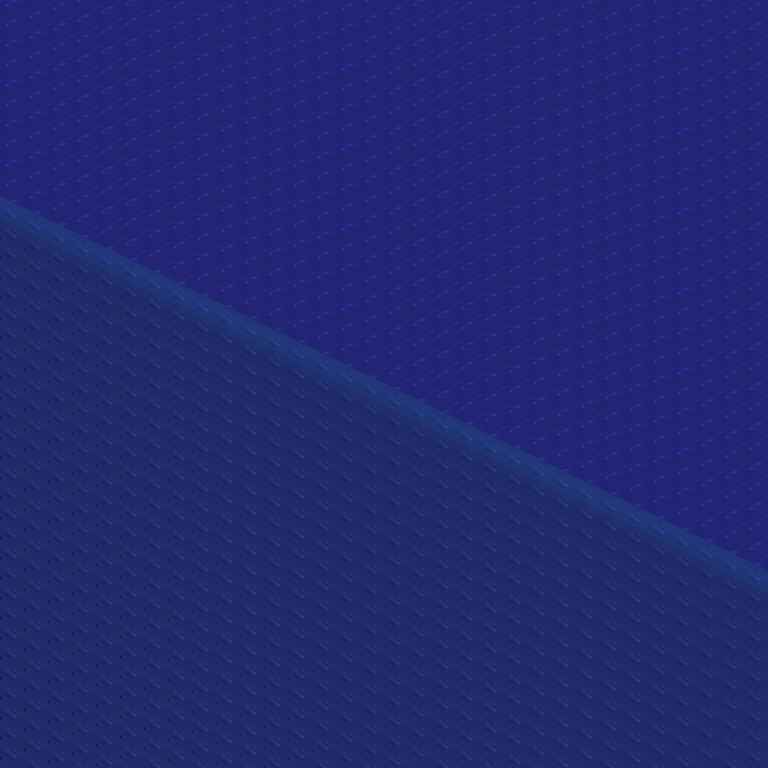
This texture is drawn by a WebGL 1 fragment shader. Its source:

```glsl
precision highp float;
// Two woven blue fields, indigo over navy, split by a slanted teal band.

#define EDGE_START 0.745
#define EDGE_SLOPE -0.488
#define BAND_WIDTH 0.030
#define COLUMNS 32.0
#define ROWS 38.4
#define GRAIN 0.5
#define INDIGO vec3(0.136, 0.142, 0.458)
#define NAVY vec3(0.122, 0.170, 0.410)
#define TEAL vec3(0.125, 0.210, 0.465)
#define VIOLET_GLINT vec3(0.250, 0.250, 0.82)
#define BLUE_GLINT vec3(0.190, 0.270, 0.66)

uniform vec2 u_resolution;

float hash(vec2 p) {
  return fract(sin(dot(p, vec2(127.1, 311.7))) * 4375.85);
}

// Smooth noise that repeats once per lattice cell, from -0.5 to 0.5.
float tileNoise(vec2 lattice, vec2 count, float seed) {
  vec2 p = lattice * count;
  vec2 i = floor(p);
  vec2 f = p - i;
  f = f * f * (3.0 - 2.0 * f);
  vec2 a = mod(i, count) + seed;
  vec2 b = mod(i + 1.0, count) + seed;
  float low = mix(hash(a), hash(vec2(b.x, a.y)), f.x);
  float high = mix(hash(vec2(a.x, b.y)), hash(b), f.x);
  return mix(low, high, f.y) - 0.5;
}

// Canvas offset from the closest repeat of an anchor in the slanted lattice.
vec2 latticeOffset(vec2 lattice, vec2 anchor) {
  vec2 cell = fract(lattice - anchor + 0.5) - 0.5;
  float dx = cell.x / COLUMNS;
  return vec2(dx, cell.y / ROWS + EDGE_SLOPE * dx);
}

// Soft stroke through the origin, reaching from -reach to +reach.
float stroke(vec2 p, vec2 reach, float width) {
  float t = clamp(dot(p, reach) / dot(reach, reach), -1.0, 1.0);
  float aa = 0.7 / u_resolution.y;
  return 1.0 - smoothstep(width - aa, width + aa, length(p - reach * t));
}

float dotMark(vec2 p, float radius) {
  float aa = 0.7 / u_resolution.y;
  return 1.0 - smoothstep(radius - aa, radius + aa, length(p));
}

// Rising rows of separate glints on the indigo field.
vec3 upperWeave(vec2 lattice) {
  vec2 rising = vec2(lattice.x, lattice.y - lattice.x);
  vec3 color = INDIGO + vec3(0.018, 0.024, 0.080) * GRAIN * tileNoise(rising, vec2(4.0, 9.0), 3.0);
  vec2 p = latticeOffset(lattice, vec2(0.45, 0.92));
  float glint = 0.48 * dotMark(p - vec2(0.0060, 0.0026), 0.0017);
  glint += 0.26 * stroke(p - vec2(0.0015, 0.0020), vec2(0.0022, 0.0010), 0.0011);
  glint += 0.50 * dotMark(p + vec2(0.0045, 0.0034), 0.0018);
  glint += 0.26 * dotMark(p - vec2(0.0015, -0.0050), 0.0013);
  // Faint threads between the bright pairs.
  vec2 q = latticeOffset(lattice, vec2(0.92, 0.62));
  glint += 0.16 * stroke(q, vec2(0.0055, 0.0022), 0.0011);
  glint += 0.20 * dotMark(q - vec2(-0.0030, 0.0045), 0.0013);
  return mix(color, VIOLET_GLINT, min(glint, 1.0));
}

// Falling wavelets on the navy field, with small pits toward the lower left.
vec3 lowerWeave(vec2 lattice, vec2 uv, vec3 base, float band) {
  vec3 color = base + vec3(0.022, 0.034, 0.070) * GRAIN * tileNoise(lattice, vec2(4.0, 9.0), 11.0);
  vec2 p = latticeOffset(lattice, vec2(0.45, 0.40));
  vec2 bent = p + vec2(0.0, 0.0010 * sin(p.x * 420.0));
  float glint = 0.40 * stroke(bent, vec2(0.0058, -0.0040), 0.0013);
  glint += 0.22 * dotMark(p - vec2(0.0050, -0.0036), 0.0018);
  glint += 0.30 * dotMark(p - vec2(0.0050, 0.0040), 0.0015);
  // Faint falling threads between the wavelets.
  vec2 q = latticeOffset(lattice, vec2(0.95, 0.62));
  glint += 0.16 * stroke(q, vec2(0.0045, -0.0028), 0.0011);
  color = mix(color, BLUE_GLINT, min(glint * (1.0 + 0.3 * band), 1.0));
  // Shadow under each wavelet, then a pinprick pit.
  color *= 1.0 - 0.13 * stroke(p + vec2(0.0022, 0.0044), vec2(0.0045, -0.0030), 0.0011);
  vec2 pit = latticeOffset(lattice, vec2(0.03, 0.90));
  float depth = 0.15 + 0.50 * smoothstep(0.70, 0.05, uv.x + 0.5 * uv.y);
  return color * (1.0 - depth * (1.0 - band) * dotMark(pit, 0.0012));
}

void main() {
  vec2 uv = gl_FragCoord.xy / u_resolution;
  float height = uv.y - EDGE_START - EDGE_SLOPE * uv.x;
  vec2 lattice = vec2(uv.x * COLUMNS, height * ROWS);

  // Teal band hanging below the dividing edge.
  float band = smoothstep(-BAND_WIDTH - 0.007, -BAND_WIDTH + 0.008, height);
  vec3 lower = lowerWeave(lattice, uv, mix(NAVY, TEAL, band), band);
  vec3 upper = upperWeave(lattice);

  float aa = 1.0 / u_resolution.y;
  vec3 color = mix(lower, upper, smoothstep(-aa, aa, height));
  gl_FragColor = vec4(color, 1.0);
}
```
